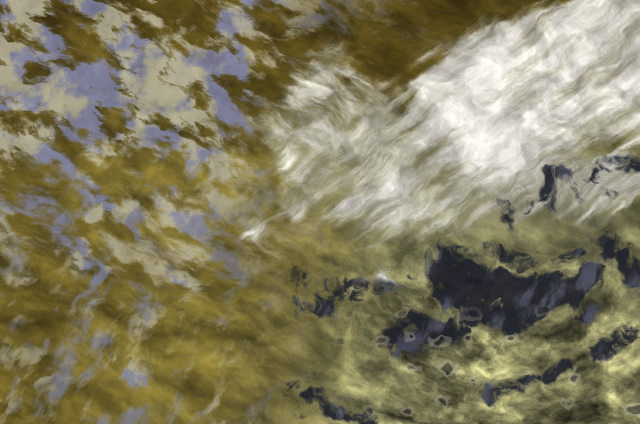
Give the GLSL for this texture, as a Shadertoy shader.

```glsl
// Turbulent olive water: a white plume sweeps in from the upper right, above
// a dark pool with curved bands, while bluish ripples glint on the left.
// Soft capsules place the masses; stretched, warped noise adds the detail.

const vec3 BROWN = vec3(0.31, 0.26, 0.09);
const vec3 OLIVE = vec3(0.46, 0.41, 0.18);
const vec3 SILT = vec3(0.47, 0.46, 0.32);
const vec3 BLUE = vec3(0.50, 0.51, 0.64);
const vec3 PALE = vec3(0.70, 0.68, 0.59);
const vec3 FOAM_SHADE = vec3(0.58, 0.57, 0.48);
const vec3 FOAM_LIGHT = vec3(0.90, 0.89, 0.87);
const vec3 DEEP = vec3(0.11, 0.12, 0.16);
const float WARP = 0.10;           // distortion of the masses
const float PLUME_ANGLE = 0.62;    // direction of the foam
const float RIPPLE_ANGLE = -0.45;  // direction of the ripples
const float BUBBLE_GRID = 13.0;    // bubble cells per height

float hash(vec2 p) {
  vec3 q = fract(p.xyx * 0.1031);
  q += dot(q, q.yzx + 33.33);
  return fract((q.x + q.y) * q.z);
}

float noise(vec2 p) {
  vec2 i = floor(p), f = fract(p);
  f = f * f * (3.0 - 2.0 * f);
  return mix(mix(hash(i), hash(i + vec2(1, 0)), f.x),
             mix(hash(i + vec2(0, 1)), hash(i + 1.0), f.x), f.y);
}

float fbm(vec2 p) {
  float sum = 0.0, amp = 0.46;
  for (int i = 0; i < 5; i++) {
    sum += amp * noise(p);
    p = p * 2.03 + 7.3;
    amp *= 0.58;
  }
  return sum;
}

vec2 fbm2(vec2 p) { return vec2(fbm(p), fbm(p + 37.0)) - 0.5; }

// Noise drawn out along a direction
float streaks(vec2 p, float angle, float freq, float stretch) {
  float c = cos(angle), s = sin(angle);
  return fbm(vec2((c * p.x + s * p.y) / stretch, c * p.y - s * p.x) * freq + 31.0);
}

// Soft-edged capsule from ends.xy to ends.zw
float blob(vec2 p, vec4 ends, float radius, float soft) {
  vec2 d = ends.zw - ends.xy, q = p - ends.xy;
  float h = clamp(dot(q, d) / dot(d, d), 0.0, 1.0);
  return 1.0 - smoothstep(radius - soft, radius + soft, length(q - d * h));
}

// Scattered bubbles: x is the bright rim, y the dark core
vec2 bubbles(vec2 p) {
  vec2 q = p * BUBBLE_GRID, cell = floor(q);
  float size = mix(0.06, 0.2, hash(cell + 9.0));
  vec2 centre = 0.3 + 0.4 * vec2(hash(cell + 15.0), hash(cell + 27.0));
  float r = length((fract(q) - centre) * vec2(0.8, 1.2)) + 0.2 * (noise(q * 6.0) - 0.5);
  float rim = 1.0 - smoothstep(0.02, 0.1, abs(r - size));
  return vec2(rim, 1.0 - smoothstep(size * 0.5, size, r)) * step(0.5, hash(cell + 3.0));
}

void mainImage(out vec4 fragColor, in vec2 fragCoord) {
  vec2 p = fragCoord / iResolution.y;
  vec2 bend = fbm2(p * 5.0), curl = fbm2(p * 17.0 + 4.0);
  vec2 w = p + WARP * bend + 0.05 * curl;
  vec2 flow = p + 0.05 * bend + 0.02 * curl;
  float grain = fbm(p * 24.0 + bend * 4.0);

  // Water body: brown above, olive at the centre, silt to the right
  vec3 col = mix(OLIVE, BROWN, smoothstep(0.45, 1.0, p.y + 0.25 * bend.x));
  col = mix(col, BROWN, 0.5 * smoothstep(0.4, 0.0, p.x));
  col = mix(col, SILT, smoothstep(0.5, 1.0, p.x - 0.3 * p.y + 0.1) * smoothstep(0.85, 0.5, p.y));
  col *= 0.5 + streaks(flow, RIPPLE_ANGLE, 26.0, 2.0);

  // Bluish and pale ripples
  float left = smoothstep(0.9, 0.4, p.x) * mix(0.55, 0.75, smoothstep(0.2, 0.65, p.y));
  left += 0.5 * blob(w, vec4(0.08, 0.78, 0.48, 0.66), 0.07, 0.12);
  left += 0.35 * blob(w, vec4(0.02, 0.95, 0.10, 0.93), 0.03, 0.07);
  left += 0.4 * blob(w, vec4(0.21, 0.38, 0.24, 0.47), 0.02, 0.07);
  left += 0.3 * blob(w, vec4(0.43, 0.28, 0.50, 0.38), 0.02, 0.07);
  left += 0.45 * blob(w, vec4(0.27, 0.14, 0.36, 0.08), 0.02, 0.05);
  left += 0.3 * smoothstep(0.6, 0.9, p.y) * smoothstep(1.2, 0.8, p.x);
  float lean = mix(0.9, RIPPLE_ANGLE, smoothstep(0.35, 0.6, p.y));
  float ripple = mix(streaks(flow, RIPPLE_ANGLE, 30.0, 2.2), streaks(flow, 0.9, 30.0, 2.2),
                     smoothstep(0.6, 0.3, p.y + bend.x));
  float glint = smoothstep(0.44, 0.72, ripple + 0.2 * (left - 0.6) + 0.3 * bend.y);
  vec3 tint = mix(BLUE, PALE, smoothstep(0.4, 0.6, fbm(p * 13.0 + 60.0)));
  col = mix(col, tint, min(glint * left * 1.2, 0.9));

  // Curved bands around the pool
  vec2 d = (p - vec2(1.17, 0.33)) * vec2(0.8, 1.2);
  float band = fbm(vec2(atan(d.x, -d.y) * 3.0, length(d) * 26.0) + 3.0 * bend);
  float swirl = smoothstep(0.65, 1.0, p.x) * smoothstep(0.48, 0.3, p.y);
  col *= 1.0 + swirl * ((band - 0.5) * 1.5 + (grain - 0.5));

  // Foam: plume, front, spray and grey skirt
  float plume = blob(w, vec4(1.55, 0.89, 1.20, 0.76), 0.19, 0.07);
  float front = blob(w, vec4(1.15, 0.67, 0.76, 0.63), 0.13, 0.09);
  float body = max(plume, 0.85 * front);
  body = max(body, 0.65 * blob(w, vec4(0.68, 0.70, 0.80, 0.83), 0.06, 0.07));
  body = max(body, 0.55 * blob(w, vec4(0.62, 0.48, 0.66, 0.62), 0.03, 0.06));
  body = max(body, 0.75 * blob(w, vec4(0.88, 0.53, 1.42, 0.57), 0.08, 0.07));
  float turn = smoothstep(0.7, 0.95, p.x + bend.y);
  float fan = mix(streaks(flow, -0.5, 34.0, 3.0), streaks(flow, PLUME_ANGLE, 42.0, 5.0), turn);
  float foam = smoothstep(0.1, 0.8, body + 1.1 * (fan - 0.5) * smoothstep(0.0, 0.35, body));
  float light = clamp(0.1 + 0.6 * plume + 0.3 * front + 2.0 * (fan - 0.5), 0.0, 1.0);
  col = mix(col, mix(FOAM_SHADE, FOAM_LIGHT, light) * (0.85 + 0.3 * grain), foam * 0.95);

  // Dark pool, hollows and shadow bands, broken by a pale island
  float dark = blob(w, vec4(1.08, 0.35, 1.36, 0.32), 0.08, 0.04);
  dark = max(dark, blob(w, vec4(0.96, 0.20, 1.06, 0.22), 0.05, 0.03));
  dark = max(dark, 0.7 * blob(w, vec4(1.16, 0.07, 1.50, 0.20), 0.025, 0.03));
  dark = max(dark, 0.6 * blob(w, vec4(0.65, 0.05, 0.85, 0.03), 0.03, 0.04));
  dark = max(dark, 0.8 * blob(w, vec4(1.42, 0.45, 1.50, 0.34), 0.04, 0.04));
  dark = max(dark, 0.5 * blob(w, vec4(0.74, 0.32, 0.95, 0.33), 0.07, 0.06));
  dark = max(dark, 0.45 * blob(w, vec4(1.22, 0.52, 1.48, 0.58), 0.05, 0.06));
  dark *= 1.0 - 0.85 * blob(w, vec4(1.15, 0.40, 1.33, 0.375), 0.015, 0.02);
  dark = smoothstep(0.25, 0.85, dark + 2.2 * (grain - 0.5) * smoothstep(0.0, 0.4, dark));
  vec3 pool = mix(DEEP, BLUE, 0.4 * smoothstep(0.5, 0.75, streaks(flow, 1.2, 24.0, 2.5)));
  col = mix(col, pool, dark * 0.92);

  // Bubbles and the bright clot beside the pool
  vec2 bub = bubbles(p + 0.03 * curl) * swirl * smoothstep(0.32, 0.2, p.y);
  col = mix(mix(col, DEEP, 0.5 * bub.y), PALE, 0.4 * bub.x);
  float clot = blob(w, vec4(0.88, 0.36, 0.94, 0.365), 0.015, 0.02);
  col = mix(col, FOAM_LIGHT, clot * smoothstep(0.4, 0.65, grain));
  fragColor = vec4(col * (0.85 + 0.3 * grain), 1.0);
}
```
